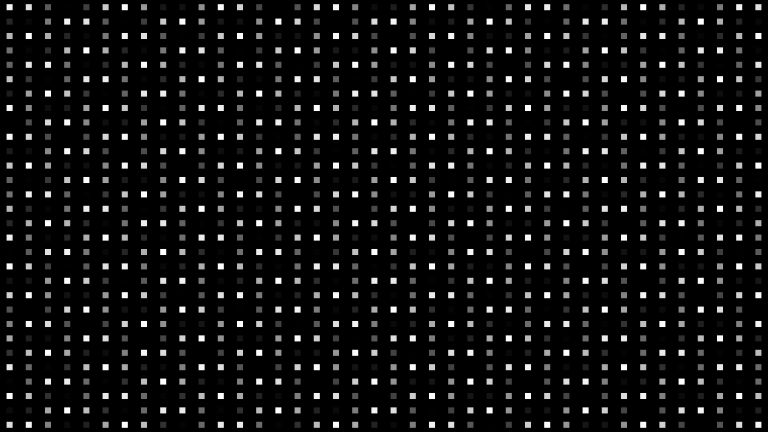
Give the GLSL for this pattern, as a Shadertoy shader.

```glsl
// Grid of small grey squares on black, lit by a slanted travelling sine wave.

const vec2  GRID        = vec2(40.0, 30.0);  // squares across and down
const float SQUARE_SIDE = 0.014;             // side, in canvas heights
const float WAVE_PERIOD = 5.43;              // columns between bright peaks
const float ROW_SHIFT   = 3.005;             // columns the wave moves per row
const float FIRST_PEAK  = 0.65;              // peak column in the bottom row
const vec3  BACKGROUND  = vec3(0.0);
const vec3  LIT_COLOR   = vec3(1.0);
const float TAU         = 6.2831853;

// Share of a pixel-wide span that lies within halfSide of the centre.
float spanCoverage(float offset, float halfSide, float pixel) {
    float lo = max(offset - 0.5 * pixel, -halfSide);
    float hi = min(offset + 0.5 * pixel, halfSide);
    return clamp((hi - lo) / pixel, 0.0, 1.0);
}

// Brightness of one square, from 0 to 1.
float waveBrightness(vec2 cell) {
    float column = cell.x - FIRST_PEAK + ROW_SHIFT * cell.y;
    return 0.5 + 0.5 * cos(TAU * column / WAVE_PERIOD);
}

void mainImage(out vec4 fragColor, in vec2 fragCoord) {
    float pixel = 1.0 / iResolution.y;
    vec2 gridPos = fragCoord / iResolution.xy * GRID;
    vec2 cellSize = iResolution.xy * pixel / GRID;

    // Offset from the cell centre, in canvas heights
    vec2 offset = (fract(gridPos) - 0.5) * cellSize;

    // Smooth-edged square
    float halfSide = 0.5 * SQUARE_SIDE;
    float square = spanCoverage(offset.x, halfSide, pixel)
                 * spanCoverage(offset.y, halfSide, pixel);

    float light = square * waveBrightness(floor(gridPos));
    fragColor = vec4(mix(BACKGROUND, LIT_COLOR, light), 1.0);
}
```
